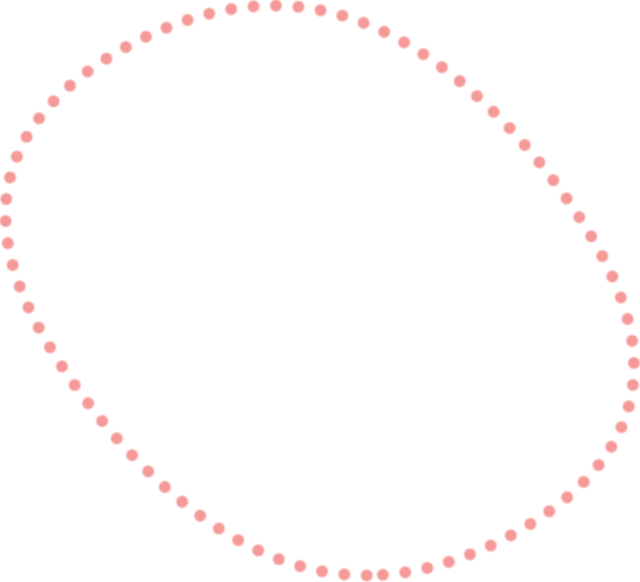
Give the GLSL for this background, as a Shadertoy shader.

```glsl
const float PI = 3.14159265;
const int DOT_COUNT = 82;
const float DOTS_PER_LAP = 81.72; // the last gap is a little shorter

// One odd harmonic of the closed outline
vec2 harmonic(float angle, vec2 cosPart, vec2 sinPart) {
    return cosPart * cos(angle) + sinPart * sin(angle);
}

// Tilted, slightly pointed oval, traced at even speed
vec2 ovalPoint(float angle) {
    return vec2(0.5494, 0.5009)
        + harmonic(angle, vec2(0.0997, -0.4824), vec2(-0.5066, -0.0028))
        + harmonic(3.0 * angle, vec2(-0.0239, -0.0052), vec2(0.0029, 0.0066))
        + harmonic(5.0 * angle, vec2(0.0052, -0.0011), vec2(0.0009, -0.0040))
        + harmonic(7.0 * angle, vec2(-0.0003, -0.0009), vec2(-0.0013, 0.0003));
}

void mainImage(out vec4 fragColor, in vec2 fragCoord) {
    vec2 uv = fragCoord / iResolution.y;

    // Distance to the nearest dot centre
    float nearest = 10.0;
    for (int i = 0; i < DOT_COUNT; i++) {
        float angle = 2.0 * PI * float(i) / DOTS_PER_LAP;
        nearest = min(nearest, distance(uv, ovalPoint(angle)));
    }

    // Soft coral dots on white
    float softness = max(0.0031, 0.75 / iResolution.y);
    float dotMask = 1.0 - smoothstep(-softness, softness, nearest - 0.0100);
    vec3 coral = vec3(0.962, 0.605, 0.595);
    fragColor = vec4(mix(vec3(1.0), coral, dotMask), 1.0);
}
```
